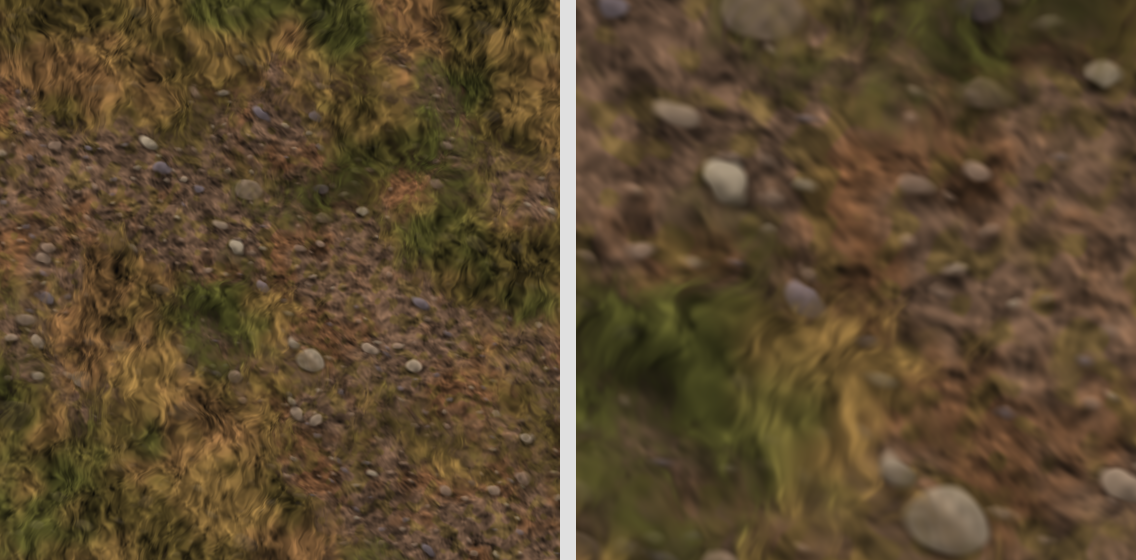
Left, the full canvas; right, a detail of the centre.
A WebGL 1 fragment shader for this texture:

```glsl
precision highp float;
// Dry stony ground: mauve-brown soil in diagonal bands, ochre grass tufts, pale pebbles.

uniform vec2 u_resolution;

const vec3 SOIL = vec3(0.365, 0.280, 0.218);
const vec3 RUST = vec3(0.385, 0.265, 0.175);
const vec3 STRAW = vec3(0.385, 0.300, 0.165);
const vec3 OLIVE = vec3(0.300, 0.250, 0.125);
const vec3 LEAF = vec3(0.205, 0.215, 0.095);
const vec3 STONE_WARM = vec3(0.560, 0.460, 0.385);
const vec3 STONE_PALE = vec3(0.640, 0.580, 0.490);
const vec3 STONE_COOL = vec3(0.430, 0.385, 0.400);

const float SLOPE = -0.55;          // angle of the soil bands, radians
const float SOIL_CONTRAST = 1.55;
const float GRASS_CONTRAST = 1.75;
const float EDGE = 0.0028;          // softness of stone outlines
const vec2 SHADOW_SHIFT = vec2(-0.001, 0.006);

float hash(vec2 p) {
  return fract(sin(dot(p, vec2(127.1, 311.7))) * 43758.5453);
}

mat2 rotation(float angle) {
  float c = cos(angle), s = sin(angle);
  return mat2(c, -s, s, c);
}

float noise(vec2 p) {
  vec2 cell = floor(p), f = fract(p);
  f = f * f * (3.0 - 2.0 * f);
  return mix(mix(hash(cell), hash(cell + vec2(1.0, 0.0)), f.x),
             mix(hash(cell + vec2(0.0, 1.0)), hash(cell + 1.0), f.x), f.y);
}

float fbm(vec2 p) {
  float sum = 0.0, weight = 0.5;
  for (int i = 0; i < 4; i++) {
    sum += weight * noise(p);
    p = rotation(0.6) * p * 2.03 + 17.3;
    weight *= 0.5;
  }
  return sum / 0.9375;
}

// Three octaves of soft streaks; the scale sets their length and width.
float streaks(vec2 p, vec2 scale) {
  float coarse = noise(p * scale);
  float medium = noise(rotation(0.35) * p * scale * 1.9 + 31.7);
  float fine = noise(rotation(-0.3) * p * scale * 3.6 + 73.1);
  return 0.36 * coarse + 0.40 * medium + 0.24 * fine;
}

// Lays one layer of scattered stones, with a shadow below each, over the ground.
vec3 addStones(vec3 ground, vec2 p, float cells, float density, float strength) {
  vec2 home = floor(p * cells);
  vec3 color = ground;
  for (int y = -1; y <= 1; y++) {
    for (int x = -1; x <= 1; x++) {
      vec2 id = home + vec2(float(x), float(y));
      vec2 seed = id + cells * 1.37;
      if (hash(seed) > density) continue;
      vec2 jitter = vec2(hash(seed + 5.1), hash(seed + 9.7));
      vec2 offset = p - (id + 0.2 + 0.6 * jitter) / cells;
      float size = mix(0.16, 0.36, pow(hash(seed + 2.3), 1.6)) / cells;
      vec2 radius = size * vec2(1.0, mix(0.42, 0.75, hash(seed + 3.9)));
      mat2 turn = rotation(-0.3 + 0.9 * (hash(seed + 6.4) - 0.5));
      float rough = 0.55 * (noise(p * cells * 4.5 + seed) - 0.5);

      float body = (length(turn * offset / radius) - 1.0 + rough) * radius.y;
      float shade = (length(turn * (offset + SHADOW_SHIFT) / radius) - 1.0) * radius.y;
      color *= 1.0 - 0.42 * strength * (1.0 - smoothstep(-EDGE, 2.0 * EDGE, shade));

      float kind = hash(seed + 8.2);
      vec3 tint = mix(STONE_WARM, STONE_PALE, smoothstep(0.45, 0.95, kind));
      tint = mix(tint, STONE_COOL, step(kind, 0.22));
      tint *= 0.92 + 0.22 * offset.y / radius.y + 0.3 * (noise(p * 110.0) - 0.5);
      color = mix(color, tint, strength * (1.0 - smoothstep(-EDGE, EDGE, body)));
    }
  }
  return color;
}

void main() {
  vec2 p = gl_FragCoord.xy / u_resolution.y;
  vec2 warp = vec2(fbm(p * 9.0 + 3.1), fbm(p * 9.0 + 47.2)) - 0.5;
  vec2 band = rotation(-SLOPE) * vec2(p.x, p.y);
  band = vec2(dot(p, vec2(cos(SLOPE), sin(SLOPE))), dot(p, vec2(-sin(SLOPE), cos(SLOPE))));

  // Soil: fine crumbs drawn out along the slope
  float crumbs = streaks(band + 0.04 * warp, vec2(42.0, 68.0));
  vec3 soil = mix(SOIL, RUST, smoothstep(0.45, 0.75, fbm(p * 14.0 + 8.0)));
  soil = mix(soil, OLIVE * 1.15, 0.6 * smoothstep(0.5, 0.8, noise(band * 75.0 + 12.0)));
  soil *= 1.0 + SOIL_CONTRAST * (crumbs - 0.5) + 0.5 * (fbm(p * 7.0 + 21.0) - 0.5);

  // Grass: upright blurred blades, dark and greener inside the clumps
  float blades = streaks(p + 0.09 * warp, vec2(62.0, 34.0));
  float clump = fbm(p * 11.0 + 60.0);
  vec3 grass = mix(OLIVE, STRAW, smoothstep(0.35, 0.65, clump));
  grass = mix(grass, RUST, 0.6 * smoothstep(0.45, 0.7, fbm(p * 8.0 + 90.0)));
  grass = mix(grass, LEAF, 0.8 * smoothstep(0.56, 0.74, fbm(p * 5.0 + 33.0)));
  grass *= 1.0 + GRASS_CONTRAST * (blades - 0.5) + 0.9 * (clump - 0.5);

  float cover = fbm(band * vec2(3.2, 5.0) + 0.5 * warp + 5.7);
  cover = smoothstep(0.43, 0.60, cover + 0.12 * (blades - 0.5));
  vec3 color = mix(soil, grass, cover);

  // Stones: from grit to a few large ones, mostly on bare soil
  float bare = 1.0 - 0.85 * cover;
  vec2 bent = p + 0.015 * warp;
  color = addStones(color, bent, 48.0, 0.22, 0.60 * bare);
  color = addStones(color, bent, 22.0, 0.17, 0.85 * bare);
  color = addStones(color, bent, 10.0, 0.12, 0.90 * bare);

  gl_FragColor = vec4(clamp(color, 0.03, 1.0), 1.0);
}
```
